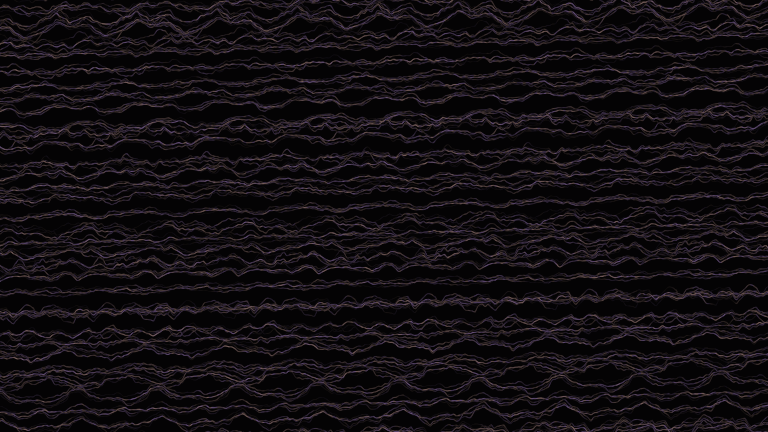
A Shadertoy shader for this background:

```glsl
float hash(vec2 p) {
    vec3 q = fract(vec3(p.xyx) * 0.1031);
    q += dot(q, q.yzx + 33.33);
    return fract((q.x + q.y) * q.z);
}

// Value noise along x that repeats after a whole number of cells
float loopNoise(float x, float cells, float seed) {
    float cell = floor(x);
    float t = fract(x);
    float a = hash(vec2(mod(cell, cells), seed));
    float b = hash(vec2(mod(cell + 1.0, cells), seed));
    return mix(a, b, t * t * (3.0 - 2.0 * t));
}

// Jagged profile, centred on zero, one loop per unit of x
float ridge(float x, float seed) {
    float height = 0.0;
    float cells = 3.0;
    float gain = 0.55;
    for (int octave = 0; octave < 4; octave++) {
        height += gain * (loopNoise(x * cells, cells, seed + float(octave) * 7.0) - 0.5);
        cells *= 2.0;
        gain *= 0.52;
    }
    return height;
}

// Profile here and a small step to the right, for finding the slope
vec2 ridgePair(float x, float stride, float seed) {
    return vec2(ridge(x, seed), ridge(x + stride, seed));
}

void mainImage(out vec4 fragColor, in vec2 fragCoord) {
    vec2 p = fragCoord / iResolution.y;
    float pixel = 1.0 / iResolution.y;
    float period = 0.186;
    float probe = 0.0015;

    // Rows climb gently to the right
    float y = p.y - 0.028 * p.x;
    float nearestRow = floor(y * 33.0);
    vec3 color = vec3(0.016, 0.010, 0.017);

    for (int j = -2; j <= 2; j++) {
        float row = nearestRow + float(j) + 100.0;
        float jitter = 0.5 * (hash(vec2(row, 21.0)) - 0.5);
        float centre = (row - 99.5 + jitter) / 33.0;
        float amplitude = mix(0.028, 0.062, hash(vec2(row, 3.0)));
        float phase = p.x / period + hash(vec2(row, 9.0));
        vec2 trunk = ridgePair(phase, probe / period, row * 5.0 + 11.0);

        for (int k = 0; k < 5; k++) {
            float strand = float(k);
            float seed = row * 6.0 + strand;

            // Side strands leave the trunk and rejoin it
            vec2 curve = trunk;
            if (k > 0) {
                curve += (0.5 + 0.15 * strand) * ridgePair(phase, probe / period, seed + 170.0);
            }
            curve *= amplitude;

            // Distance to the curve, corrected for its steepness
            float slope = (curve.y - curve.x) / probe;
            float dist = abs(y - centre - curve.x) / sqrt(1.0 + slope * slope);
            float line = 1.0 - smoothstep(0.0002, 0.0017 + 0.5 * pixel, dist);

            // Brightness drifts, side strands nearly vanish in places
            float fade = smoothstep(0.15, 0.85, loopNoise(p.x * 21.0, 400.0, seed + 31.0));
            float strength = k == 0 ? 0.7 + 0.3 * fade : 0.15 + 0.45 * fade;

            // Fine beads of violet and tan
            float bead = mix(0.6, 1.1, loopNoise(p.x * 210.0, 900.0, seed + 57.0));
            float hue = loopNoise(p.x * 150.0, 900.0, seed + 83.0);
            vec3 tint = mix(vec3(0.36, 0.28, 0.43), vec3(0.42, 0.33, 0.32), smoothstep(0.2, 0.8, hue));
            color = max(color, tint * line * strength * bead);
        }
    }
    fragColor = vec4(color, 1.0);
}
```
